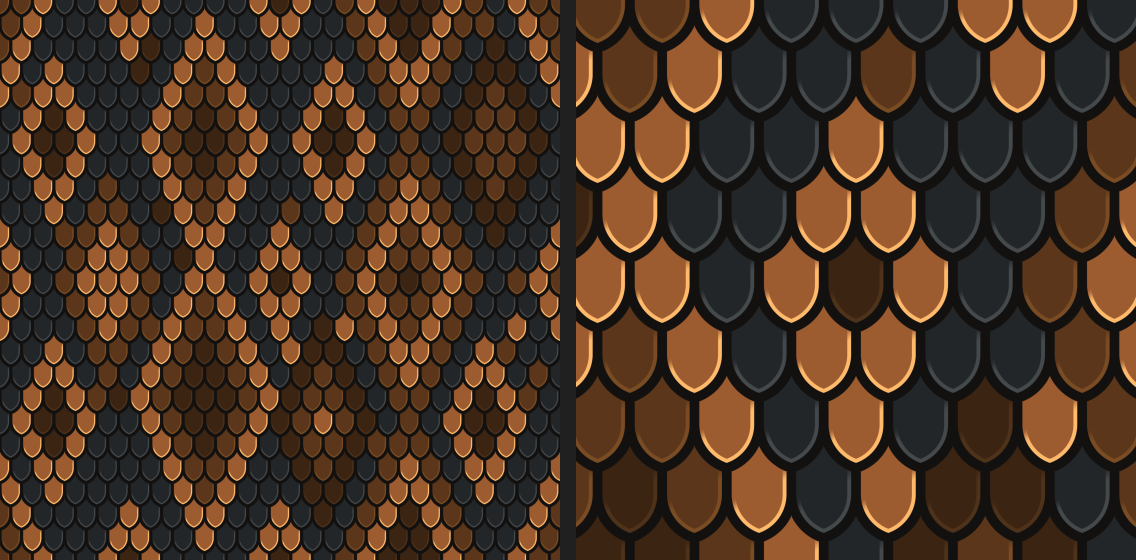
Left, the full canvas; right, a detail of the centre.
A WebGL 2 fragment shader for this pattern:

```glsl
#version 300 es
precision highp float;
// Snake skin: 26 x 24 pointed scales in staggered, overlapping rows.
// Each scale is an ogive cut by the row above; its colour comes from
// concentric diamonds on a jittered lattice, plus a few hashed strays.
uniform vec2 u_resolution;
out vec4 fragColor;

const float COLUMNS = 26.0;
const float ROWS = 24.0;
const float HALF_W = 0.5 / COLUMNS;
const float ROW_H = 1.0 / ROWS;
const float SHOULDER = 0.0026;     // where the sides begin to curve
const float POINT_LENGTH = 0.0260; // from shoulder to tip
const float SEAM = 0.0029;         // half width of the dark seam
const float RIM = 0.0023;          // width of the lit edge
const float ARC_SHIFT = (POINT_LENGTH * POINT_LENGTH - HALF_W * HALF_W) / (2.0 * HALF_W);

// Per diamond: radius in scales, sideways nudge, and ring tones
// as decimal digits, the outermost ring being the last digit.
const int RADIUS[16] = int[16](4, 2, 2, 6, 3, 5, 3, 4, 2, 4, 2, 6, 3, 6, 4, 3);
const int NUDGE[16] = int[16](0, -1, 0, -1, -1, 0, -1, 1, 0, -3, 0, -1, -1, 0, -2, 0);
const int RINGS[16] = int[16](223, 13, 13, 1132, 13, 123, 13, 221,
                              23, 332, 13, 1232, 13, 1123, 321, 13);

const vec3 SEAM_COLOR = vec3(0.075, 0.068, 0.062);

// Tones: 0 charcoal, 1 dark brown, 2 brown, 3 copper
vec3 scaleColor(int tone) {
    if (tone == 0) return vec3(0.138, 0.150, 0.157);
    if (tone == 1) return vec3(0.235, 0.140, 0.070);
    if (tone == 2) return vec3(0.355, 0.212, 0.100);
    return vec3(0.615, 0.355, 0.190);
}

vec3 rimColor(int tone) {
    if (tone == 0) return vec3(0.265, 0.285, 0.300);
    if (tone == 1) return vec3(0.310, 0.195, 0.100);
    if (tone == 2) return vec3(0.480, 0.300, 0.140);
    return vec3(1.000, 0.730, 0.420);
}

float hash(ivec2 cell) {
    uint h = uint(cell.x) * 1597334677u ^ uint(cell.y) * 3812015801u;
    h = (h ^ (h >> 15)) * 2246822519u;
    h ^= h >> 13;
    return float(h & 65535u) / 65536.0;
}

// Shortest distance between a and b around a loop of the given length
int loopDistance(int a, int b, int size) {
    int d = abs(a - b) % size;
    return min(d, size - d);
}

// Signed distance to one scale body, y pointing down to its tip
float scaleBody(vec2 p) {
    float x = abs(p.x);
    if (p.y < SHOULDER) return x - HALF_W;
    return length(vec2(x + ARC_SHIFT, p.y - SHOULDER)) - (HALF_W + ARC_SHIFT);
}

// Nearest scale of a row; x counts half columns so staggered rows are odd
ivec2 nearestCell(float x, int row) {
    int odd = row % 2;
    return ivec2(2 * int(floor((x / HALF_W - float(odd)) * 0.5 + 0.5)) + odd, row);
}

vec2 fromCenter(vec2 p, ivec2 cell) {
    return p - vec2(cell) * vec2(HALF_W, ROW_H);
}

int scaleTone(ivec2 cell) {
    ivec2 size = ivec2(int(2.0 * COLUMNS), int(ROWS));
    cell = (cell + size) % size;
    // Stray scales between the diamonds
    float chance = hash(cell);
    int tone = chance > 0.985 ? 3 : chance > 0.96 ? 2 : chance > 0.93 ? 1 : 0;
    // Diamonds on a staggered 4 x 4 lattice
    for (int i = 0; i < 16; i++) {
        int line = i / 4;
        int x = 13 * (i % 4) + 6 * (line % 2) + NUDGE[i];
        int y = 6 * line;
        y -= (x + y + RADIUS[i]) & 1; // keep the outer ring on whole scales
        int d = loopDistance(cell.x, x, size.x) + loopDistance(cell.y, y, size.y);
        if (d <= RADIUS[i]) {
            int digits = RINGS[i];
            for (int ring = RADIUS[i]; ring > d + 1; ring -= 2) digits /= 10;
            tone = digits % 10;
        }
    }
    return tone;
}

void main() {
    vec2 p = gl_FragCoord.xy / u_resolution;
    p.y = 1.0 - p.y;
    float blur = 0.7 / min(u_resolution.x, u_resolution.y);

    // Topmost scale covering this point; upper rows lie over lower ones
    int row = int(ceil((p.y - SHOULDER - POINT_LENGTH) / ROW_H));
    ivec2 cell = nearestCell(p.x, row);
    if (scaleBody(fromCenter(p, cell)) > 0.0) cell = nearestCell(p.x, row + 1);
    vec2 q = fromCenter(p, cell);

    // Visible part: own body minus the overlapping neighbour above
    float body = scaleBody(q);
    float above = scaleBody(vec2(abs(q.x) - HALF_W, q.y + ROW_H));
    float edge = max(body, -above) + SEAM;

    // Lit rim along the right side and the tip
    int tone = scaleTone(cell);
    float lit = smoothstep(-0.005, 0.005, q.y + 0.65 * q.x);
    float rim = lit * smoothstep(-blur, blur, body + SEAM + RIM);
    vec3 color = mix(scaleColor(tone), rimColor(tone), rim);
    color = mix(color, SEAM_COLOR, smoothstep(-blur, blur, edge));
    fragColor = vec4(color, 1.0);
}
```
